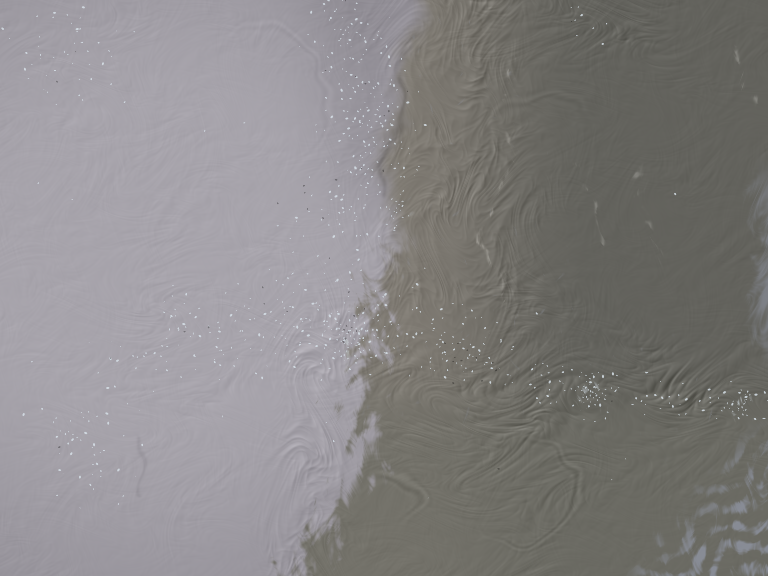
Write a Shadertoy shader that draws this texture.

```glsl
// Two bodies of murky water meeting: pale glare at left, brown water at right.
// Layered, folded sines give lit ripples; soft segments place creases and foam;
// hashed cells scatter the flecks that drift along the seam.
#define PALE vec3(.655, .642, .672)
#define SILT vec3(.500, .482, .452)
#define DEEP vec3(.388, .386, .364)
#define OLIVE vec3(.432, .430, .398)
#define SKY vec3(.56, .58, .635)
#define FOAM vec3(.84, .88, .91)
#define RIPPLE_FREQ 34.0
#define RIPPLE_GAIN .13
#define FLECK_CELLS 84.0

vec2 hash2(vec2 p) {
  vec3 q = fract(p.xyx * vec3(.1031, .1030, .0973));
  q += dot(q, q.yzx + 33.33);
  return fract((q.xx + q.yz) * q.zy);
}

// Height of the surface: each octave bends the next, folds make narrow crests
float waves(vec2 p) {
  float height = 0.0, gain = .5;
  p *= RIPPLE_FREQ;
  for (int i = 0; i < 5; i++) {
    p += .9 * sin(p.yx * .71 + float(i) * 1.7);
    float s = sin(p.x + 1.5 * sin(p.y * .8));
    height += gain * (1.0 - 2.0 * sqrt(s * s + .02));
    p = mat2(.80, .60, -.60, .80) * p * 1.48;
    gain *= .72;
  }
  return height;
}

float relief(vec2 p) {
  vec2 e = vec2(.0016, -.0011);
  return clamp(waves(p + e) - waves(p - e), -.8, 1.6);
}

// Soft stroke from s.xy to s.zw
float band(vec2 p, vec4 s, float width) {
  vec2 d = s.zw - s.xy;
  p -= s.xy;
  float r = length(p - d * clamp(dot(p, d) / dot(d, d), 0.0, 1.0)) / width;
  return exp(-r * r);
}

float spot(vec2 p, float x, float y, float r) {
  p = (p - vec2(x, y)) / r;
  return exp(-dot(p, p));
}

// Rippled ring with centre and radii in c, stronger towards one side
float swirl(vec2 p, vec4 c, float side) {
  vec2 d = (p - c.xy) / c.zw;
  float rim = (length(d) - 1.0) * c.z;
  float arc = smoothstep(-.7, .9, cos(atan(d.y, d.x) - side));
  return arc * sin(rim * 400.0) * exp(-pow(rim / .011, 2.0));
}

// One tilted fleck at most in each cell, kept with the given chance
float flecks(vec2 p, float cells, float chance) {
  p = mat2(.83, .56, -.56, .83) * p * cells;
  vec2 id = floor(p), h = hash2(id + 7.0), k = hash2(id + 91.0);
  vec2 d = fract(p) - mix(vec2(.3), vec2(.7), h);
  float t = k.x * 6.28, size = mix(.15, .29, h.x);
  d = mat2(cos(t), sin(t), -sin(t), cos(t)) * d;
  return step(k.y, chance) * (1.0 - smoothstep(size * .4, size * 1.2, length(d * vec2(1, 1.5))));
}

void mainImage(out vec4 fragColor, in vec2 fragCoord) {
  vec2 p = fragCoord / iResolution.y;
  vec2 bent = p + .010 * sin(p.yx * vec2(31, 27) + 2.0 * sin(p * 17.0))
    + .004 * sin(p.yx * vec2(97, 83) + 2.0 * sin(p * 41.0));
  float h = waves(p * vec2(1.1, .6)), fine = waves(p * vec2(2.0, 1.3) + 5.0);
  float patches = .8 + .4 * sin(p.x * 19.0 + 2.0 * sin(p.y * 13.0)) * sin(p.y * 23.0 + 2.0 * sin(p.x * 11.0));

  // Ragged seam between glare and silt, frayed in its lower half
  float low = 1.0 - smoothstep(.45, .65, p.y);
  float seam = .5 + .10 * smoothstep(0.0, .22, p.y) + .07 * smoothstep(.4, .6, p.y) + .05 * smoothstep(.75, 1.0, p.y);
  float offset = bent.x - seam + h * mix(.006, .04, low) + fine * mix(.004, .03, low);
  float brown = smoothstep(-.03, .03, offset);

  // Base colours of both sides
  vec3 pale = PALE - .075 * smoothstep(.32, .95, length((p - vec2(.28, .55)) * vec2(1.25, 1.3)));
  pale -= .04 * band(p, vec4(.61, 1, .65, .72), .09);
  vec3 silt = mix(SILT, DEEP, smoothstep(.68, 1.04, p.x));
  silt = mix(silt, OLIVE, .7 * (1.0 - smoothstep(.2, .42, p.y)));
  vec3 col = mix(pale, silt, brown);

  // Ripples: upright beside the seam, level along the lower drift
  float upright = band(p, vec4(.79, 1, .77, .52), .12) + .6 * band(p, vec4(.85, .7, .94, .44), .07);
  float drift = band(p, vec4(.68, .31, 1.33, .29), .07) + .8 * band(p, vec4(.9, .47, 1.2, .33), .06);
  float lower = band(p, vec4(.57, .4, .53, .02), .06);
  float topRim = band(p, vec4(.78, .97, 1.1, .96), .06);
  float rise = relief(p * vec2(1.35, .95)), level = relief(p.yx * vec2(1.4, .85) + 3.0);
  float riseGain = patches * (.12 + .75 * upright + .8 * lower);
  float levelGain = patches * (.13 + .6 * drift + .6 * topRim + .25 * spot(p, .3, .4, .17)
    + .25 * spot(p, .1, .9, .13) + .3 * spot(p, .9, .15, .18));
  col += RIPPLE_GAIN * (rise * riseGain + level * levelGain);
  col = mix(col, SKY, .4 * brown * smoothstep(.25, 1.1, fine + .5 * h) * min(upright + .6 * drift, 1.0));

  // Long broken creases and round swirls
  float crease = band(bent, vec4(.885, .9, .88, .72), .0035) + band(bent, vec4(.88, .72, .84, .58), .0035)
    + band(bent, vec4(.84, .58, .88, .45), .0035) + band(bent, vec4(1.11, .7, 1.14, .55), .006)
    + band(bent, vec4(1.27, .92, 1.33, .77), .004) + band(bent, vec4(1.01, .72, 1.04, .58), .003);
  col += .12 * crease * smoothstep(-.6, .4, fine);
  col -= .06 * band(bent, vec4(.70, .87, .665, .66), .005) + .04 * band(bent, vec4(.235, .23, .245, .15), .004);
  col += .035 * (swirl(bent, vec4(.895, .145, .115, .088), -.3) + swirl(bent, vec4(.68, .135, .045, .04), 1.0)
    + .6 * swirl(bent, vec4(.94, .75, .08, .09), 2.2) + .5 * swirl(bent, vec4(.46, .83, .11, .12), .6));

  // Sky glints in the lower right corner and on the right edge
  float corner = smoothstep(-.03, .1, p.x - 1.09 - p.y * .75 + .04 * h) * (1.0 - smoothstep(.19, .29, p.y + .03 * h));
  float stripes = smoothstep(-.8, .9, sin(dot(bent, vec2(-75, 125)) + 3.0 * sin(p.x * 33.0 + p.y * 21.0)) + h + fine + .3);
  float margin = smoothstep(1.29, 1.34, bent.x + .02 * fine) * band(p, vec4(1.33, .64, 1.33, .43), .05);
  col = mix(col, SKY, .8 * corner * stripes + .6 * margin);

  // Drifting flecks and foam knots
  float trail = band(p, vec4(.59, 1, .65, .75), .055) + .5 * band(p, vec4(.64, .74, .56, .46), .065)
    + .65 * band(p, vec4(.36, .44, .78, .41), .055) + .6 * band(p, vec4(.78, .4, 1.03, .32), .035)
    + .65 * band(p, vec4(1.03, .31, 1.33, .295), .025) + .6 * spot(p, .14, .23, .07)
    + .35 * spot(p, .12, .92, .08) + .3 * band(p, vec4(.21, .35, .32, .43), .05) + .25 * spot(p, 1.02, .97, .06);
  float knots = spot(p, 1.028, .314, .022) + spot(p, .69, .632, .018) + .7 * spot(p, .61, .4, .03) + .8 * spot(p, 1.285, .295, .022);
  float light = max(flecks(p, FLECK_CELLS, .3 * trail + .6 * knots),
    .75 * flecks(p + 4.3, FLECK_CELLS * 1.45, .24 * trail + .7 * knots));
  col = mix(col, FOAM, max(.85 * light, .75 * knots * smoothstep(0.0, .6, fine)));
  float grime = spot(p, .776, .384, .025) + .5 * spot(p, .6, .43, .03) + .35 * spot(p, .535, .67, .03);
  col *= 1.0 - .3 * flecks(p + 9.1, FLECK_CELLS * 1.2, .02 * trail + .55 * grime);

  fragColor = vec4(clamp(col, 0.0, 1.0), 1);
}
```
